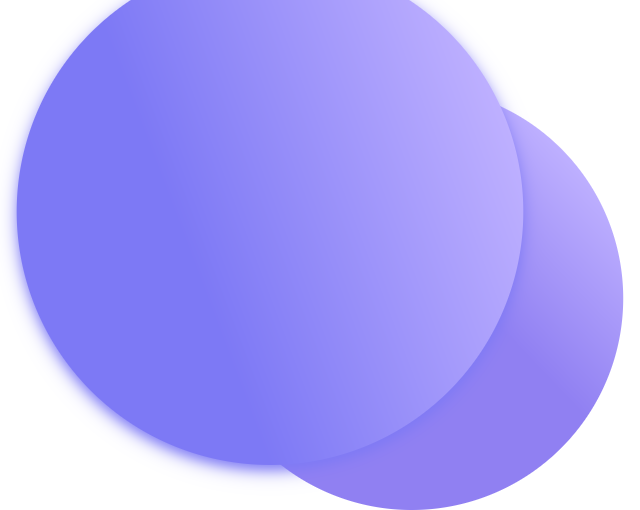
A WebGL 2 fragment shader for this background:

```glsl
#version 300 es
precision highp float;

uniform vec2 u_resolution;
out vec4 fragColor;

float circleDistance(vec2 p, vec2 center, float radius) {
    return length(p - center) - radius;
}

// Antialiased inside coverage of a signed distance
float coverage(float dist, float pixel) {
    return clamp(0.5 - dist / pixel, 0.0, 1.0);
}

// Logistic approximation of a Gaussian-blurred edge
float blurredEdge(float dist, float sigma) {
    return 1.0 / (1.0 + exp(min(1.702 * dist / sigma, 40.0)));
}

// Linear blend along a direction, between two offsets from the center
vec3 linearGradient(vec2 offset, vec2 direction, float start, float end, vec3 dark, vec3 light) {
    float t = (dot(offset, normalize(direction)) - start) / (end - start);
    return mix(dark, light, clamp(t, 0.0, 1.0));
}

void main() {
    vec2 p = gl_FragCoord.xy / u_resolution.y;
    float pixel = 1.0 / u_resolution.y;
    vec2 backCenter = vec2(0.807, 0.415);
    vec2 frontCenter = vec2(0.5294, 0.585);
    vec3 lilac = vec3(0.745, 0.69, 1.0);
    vec3 color = vec3(1.0);

    // Rear disc
    vec3 backFill = linearGradient(p - backCenter, vec2(0.72, 0.69), 0.085, 0.415,
                                   vec3(0.565, 0.502, 0.95), lilac);
    color = mix(color, backFill, coverage(circleDistance(p, backCenter, 0.415), pixel));

    // Soft shadow dropped below the front disc
    float shadowDist = circleDistance(p, frontCenter - vec2(0.0, 0.012), 0.4967);
    color = mix(color, vec3(0.49, 0.475, 0.96), blurredEdge(shadowDist, 0.0148));

    // Front disc
    vec3 frontFill = linearGradient(p - frontCenter, vec2(0.935, 0.355), -0.173, 0.497,
                                    vec3(0.492, 0.475, 0.961), lilac);
    color = mix(color, frontFill, coverage(circleDistance(p, frontCenter, 0.4967), pixel));

    fragColor = vec4(color, 1.0);
}
```
